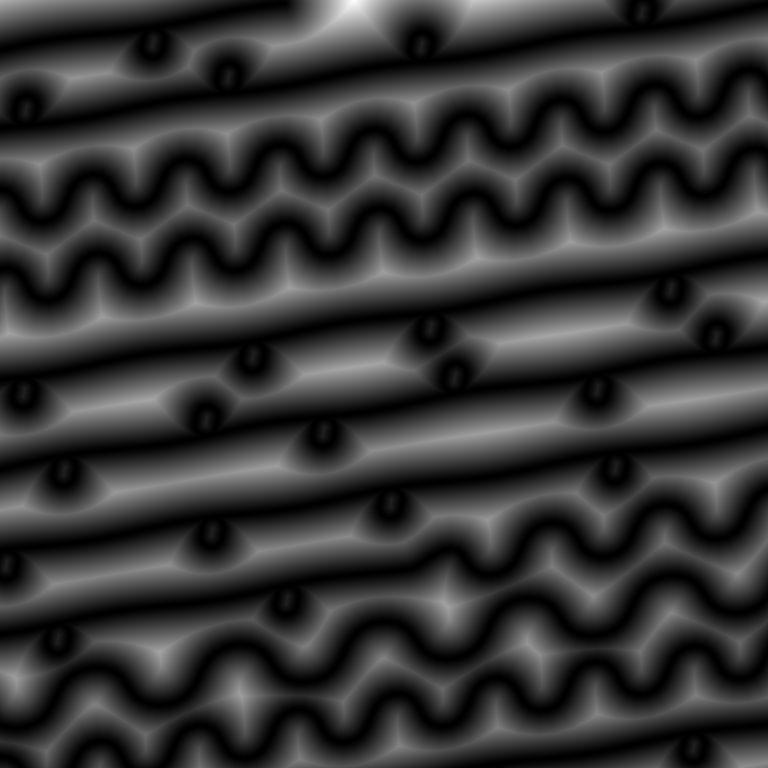
Write a Shadertoy shader that draws this pattern.

```glsl
const float TAU = 6.2831853;

// Row layout
const float TILT = 0.16;
const float TOP_ROW_Y = 0.935;
const float ROW_SPACING = 0.1036;
const float ROW_SAG = 0.034;
const float TOP_ROW_END = 0.37;
const float WOBBLE = 0.003;

// Waves
const float WAVE_GROUP = 5.5;
const float WAVE_CENTER = 2.5;
const float MIXED_ROW = 7.0;
const float MIXED_START = 0.52;
const float WIDE_CENTER = 7.8;
const float PERIOD = 0.122;
const float PERIOD_GAIN = 0.07;
const float AMPLITUDE = 0.026;
const float AMPLITUDE_GAIN = 0.006;
const float MEANDER = 0.034;
const float FIRST_CREST = 0.10;

// Loops
const float LOOP_SPACING = 0.265;
const float DENSE_SPACING = 0.17;
const float UPWARD_ROW = 1.0;
const float DENSE_ROW = 5.0;
const float LOOP_JITTER = 0.05;
const float LOOP_RADIUS = 0.014;
const float LOOP_STRETCH = 0.005;
const float LOOP_DROP = 0.020;

// Tone and sampling
const float GAIN = 11.6;
const float SOFTNESS = 0.004;
const float STEP = 0.008;
const int REACH = 11;

float hash(vec2 p) {
    p = fract(p * vec2(0.1031, 0.1130));
    p += dot(p, p.yx + 33.33);
    return fract((p.x + p.y) * p.x * 47.0);
}

float segmentDistance(vec2 p, vec2 a, vec2 b) {
    vec2 ab = b - a, ap = p - a;
    float h = clamp(dot(ap, ab) / max(dot(ab, ab), 1e-9), 0.0, 1.0);
    return length(ap - ab * h);
}

// 0 for a straight row, 1 for a wavy one
float waviness(float row, float t) {
    if (row == MIXED_ROW) return smoothstep(MIXED_START, MIXED_START + 0.1, t);
    return step(0.2, cos(TAU * (row - WAVE_CENTER) / WAVE_GROUP));
}

float rowEnd(float row) {
    return row == 0.0 ? TOP_ROW_END : 10.0;
}

vec2 threadPoint(float row, float t) {
    t = min(t, rowEnd(row));
    float wide = exp(-1.6 * (row - WIDE_CENTER) * (row - WIDE_CENTER));
    float period = PERIOD + PERIOD_GAIN * wide;
    float crest = FIRST_CREST + 0.03 * hash(vec2(row, 9.0));
    float phase = TAU * (t - crest) / period;
    float wave = waviness(row, t);
    float sag = ROW_SAG * max(0.0, sin(0.5 * TAU * (row - 3.0) / 7.0));
    float y = TOP_ROW_Y - ROW_SPACING * row - sag + TILT * t;
    y += wave * (AMPLITUDE + AMPLITUDE_GAIN * wide) * cos(phase);
    y += WOBBLE * (1.0 - wave) * sin(t * 24.0 + row * 2.4);
    return vec2(t + wave * MEANDER * period * sin(2.0 * phase), y);
}

float threadDistance(vec2 p, float row) {
    float first = floor(p.x / STEP) - float(REACH);
    vec2 a = threadPoint(row, first * STEP);
    float d = 1.0;
    for (int i = 1; i <= 2 * REACH + 1; i++) {
        vec2 b = threadPoint(row, (first + float(i)) * STEP);
        d = min(d, segmentDistance(p, a, b));
        a = b;
    }
    return d;
}

// Small upright rings touching the straight rows
float loopDistance(vec2 p, float row) {
    float spacing = row == DENSE_ROW ? DENSE_SPACING : LOOP_SPACING;
    float offset = fract(0.382 * row + 0.68);
    float first = floor(p.x / spacing - offset);
    float d = 1.0;
    for (int i = 0; i < 2; i++) {
        float k = first + float(i);
        float t = (k + offset) * spacing + LOOP_JITTER * (hash(vec2(k + 5.0, row)) - 0.5);
        if (t > rowEnd(row) || waviness(row, t + 0.06) > 0.05) continue;
        bool upward = row == UPWARD_ROW || (row == DENSE_ROW && mod(k, 2.0) == 1.0);
        float side = upward ? 1.0 : -1.0;
        vec2 center = threadPoint(row, t) + vec2(0.0, side * LOOP_DROP);
        vec2 axis = LOOP_STRETCH * vec2(0.2, 1.0);
        d = min(d, abs(segmentDistance(p, center - axis, center + axis) - LOOP_RADIUS));
    }
    return d;
}

void mainImage(out vec4 fragColor, in vec2 fragCoord) {
    vec2 p = fragCoord / iResolution.xy;
    float nearest = floor((TOP_ROW_Y + TILT * p.x - p.y) / ROW_SPACING);
    float d = 1.0;
    for (int i = -1; i <= 2; i++) {
        float row = nearest + float(i);
        if (row < 0.0) continue;
        d = min(d, min(threadDistance(p, row), loopDistance(p, row)));
    }
    // Distance becomes brightness, rounded off at the thread
    float tone = GAIN * (sqrt(d * d + SOFTNESS * SOFTNESS) - SOFTNESS);
    fragColor = vec4(vec3(clamp(tone, 0.0, 1.0)), 1.0);
}
```
